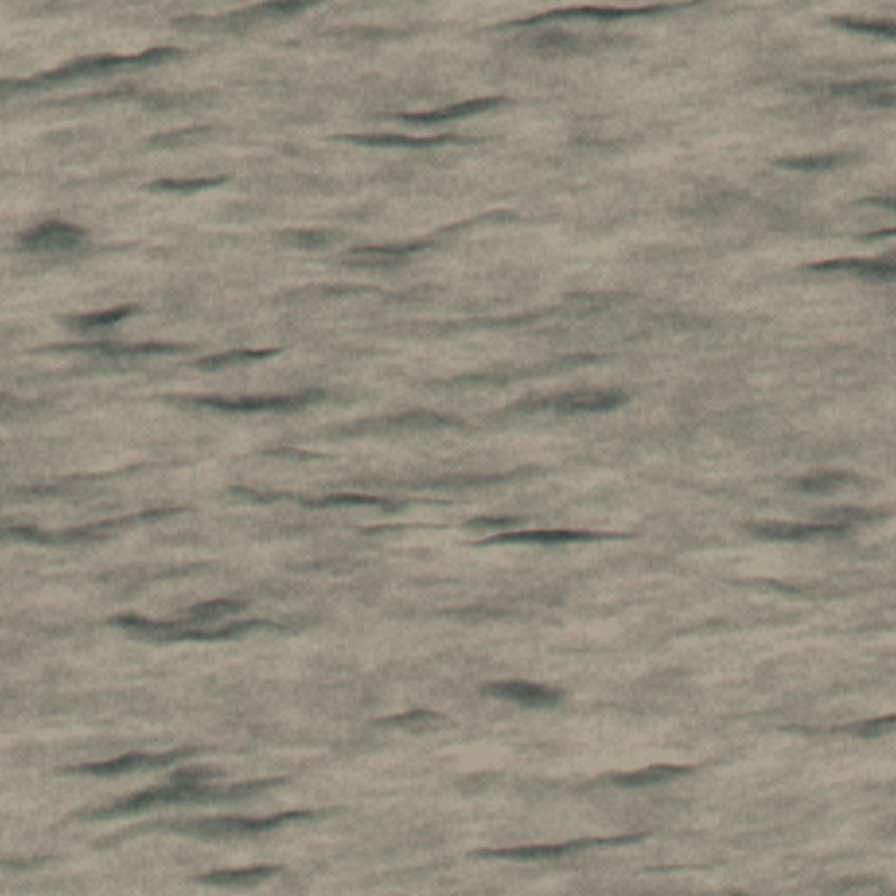
A three.js fragment shader for this texture:

```glsl
// Hazy sea surface at dusk: sandy water with drifting dark teal wavelets.
varying vec2 vUv;

float hash(vec2 p) {
  vec3 q = fract(p.xyx * vec3(0.1031, 0.1030, 0.0973));
  q += dot(q, q.yzx + 33.33);
  return fract((q.x + q.y) * q.z);
}

float noise(vec2 p) {
  vec2 i = floor(p);
  vec2 f = fract(p);
  f = f * f * (3.0 - 2.0 * f);
  return mix(mix(hash(i), hash(i + vec2(1.0, 0.0)), f.x),
             mix(hash(i + vec2(0.0, 1.0)), hash(i + vec2(1.0)), f.x), f.y);
}

// Long, slightly rising ripples, centred on zero
float ripples(vec2 p) {
  p.y -= 0.09 * p.x + 0.025 * noise(p * vec2(5.0, 8.0));
  float sum = 0.30 * (noise(p * vec2(6.0, 27.0) + 3.0) - 0.5);
  sum += 0.38 * (noise(p * vec2(15.0, 58.0) + 17.0) - 0.5);
  sum += 0.36 * (noise(p * vec2(34.0, 115.0) + 41.0) - 0.5);
  return sum;
}

// Scattered lens-shaped troughs: crisp crest above, soft fade below
float wavelets(vec2 p) {
  vec2 cellSize = vec2(0.2, 0.046);
  p.y += 0.018 * (noise(p * vec2(11.0, 15.0)) - 0.5);
  p.y += 0.010 * (noise(p * vec2(34.0, 50.0)) - 0.5);
  vec2 home = floor(p / cellSize);
  float light = 1.0;
  for (int j = -1; j <= 1; j++) {
    for (int i = -1; i <= 1; i++) {
      vec2 cell = home + vec2(float(i), float(j));
      vec2 seed = cell + 57.0;
      vec2 centre = (cell + vec2(hash(seed), hash(seed + 19.7))) * cellSize;
      float size = hash(seed + 43.1);
      float halfLength = mix(0.05, 0.165, size * size);
      float halfHeight = mix(0.008, 0.016, hash(seed + 71.9));
      float present = step(0.28, hash(seed + 97.3));
      float strength = mix(0.30, 1.10, pow(hash(seed + 131.0), 1.7));

      vec2 d = p - centre;
      d.y -= mix(-0.03, 0.17, hash(seed + 151.0)) * d.x;
      float x = d.x / halfLength;
      float taper = max(0.0, 1.0 - x * x);
      float y = d.y / (halfHeight * (0.35 + 0.65 * taper));
      float profile = smoothstep(-1.7, 0.0, y) * (1.0 - smoothstep(0.15, 1.1, y));
      light *= 1.0 - min(0.97, present * strength * taper * profile);
    }
  }
  float streaks = noise(p * vec2(24.0, 100.0) + 7.0);
  return (1.0 - light) * (0.65 + 0.75 * streaks);
}

float darkness(vec2 p) {
  return 0.14 + ripples(p) + wavelets(p);
}

void main() {
  // Red lags below the other channels: warm crests, teal undersides
  float tone = darkness(vUv);
  float redTone = darkness(vUv + vec2(0.0, 0.0026));
  vec3 tones = vec3(mix(tone, redTone, 0.65), tone, tone);

  // Fine soft grain
  float grain = noise(vUv * 230.0) + noise(vUv * 130.0 + 9.0) - 1.0;
  tones += 0.19 * grain;
  tones = clamp(tones, -0.16, 1.5);

  vec3 sand = vec3(0.63, 0.598, 0.53);
  vec3 trough = vec3(0.36, 0.377, 0.35);
  vec3 color = mix(sand, trough, tones);

  // Faint rosy and greenish blotches
  float tint = noise(vUv * vec2(17.0, 34.0) + 5.0) - 0.5;
  color += tint * vec3(0.014, -0.008, 0.006);

  gl_FragColor = vec4(color, 1.0);
}
```
